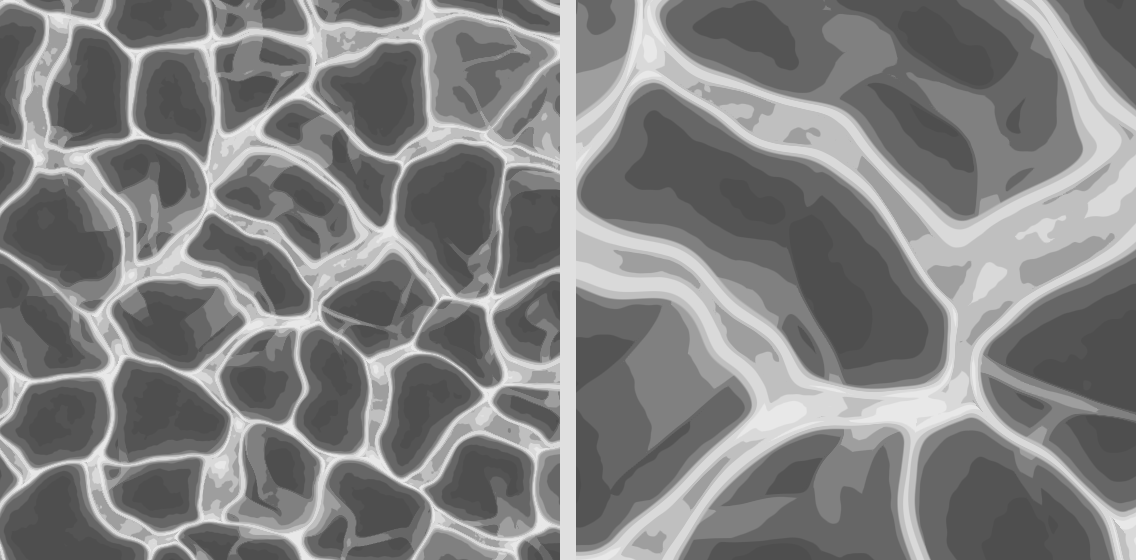
Left: the whole. Right: its middle third, enlarged.
This texture is drawn by a Shadertoy shader. Its source:

```glsl
// Grey sponge-like foam: bright curved ribbons around dark, flat-toned hollow cells.

const float CELLS_ACROSS = 5.4;
const float GREYS[8] = float[8](0.305, 0.33, 0.40, 0.50, 0.62, 0.75, 0.85, 0.91);

// gap: distance to the ribbon border (negative inside), node: closeness to a junction
struct Web { float gap; float node; float id; };

vec2 hash22(vec2 p) {
    vec3 q = fract(p.xyx * vec3(0.1031, 0.1030, 0.0973));
    q += dot(q, q.yzx + 33.33);
    return fract((q.xx + q.yz) * q.zy);
}

float gradientDot(vec2 corner, vec2 offset) {
    float angle = 6.2832 * hash22(corner + 57.0).x;
    return dot(vec2(cos(angle), sin(angle)), offset);
}

float gradientNoise(vec2 p) {
    vec2 i = floor(p), f = fract(p);
    vec2 u = f * f * f * (f * (f * 6.0 - 15.0) + 10.0);
    vec2 e = vec2(1.0, 0.0);
    float low = mix(gradientDot(i, f), gradientDot(i + e, f - e), u.x);
    float high = mix(gradientDot(i + e.yx, f - e.yx), gradientDot(i + 1.0, f - 1.0), u.x);
    return 1.4 * mix(low, high, u.y);
}

float fbm(vec2 p) {
    float sum = 0.0, amplitude = 0.55;
    for (int i = 0; i < 4; i++) {
        sum += amplitude * gradientNoise(p);
        p = mat2(1.6, 1.2, -1.2, 1.6) * p + 7.3;
        amplitude *= 0.5;
    }
    return sum;
}

vec2 warp(vec2 p, float frequency, float amount) {
    vec2 q = p * frequency;
    return p + amount * vec2(gradientNoise(q + 3.7), gradientNoise(q + 41.2));
}

vec2 seed(vec2 cell) {
    return cell + 0.06 + 0.88 * hash22(cell);
}

// Rounded cell network whose walls each have their own width
Web cellWeb(vec2 p, float thin, float wide, float rounding) {
    vec2 home = floor(p), nearest = home;
    vec3 ranked = vec3(9.0);
    for (int y = -2; y <= 2; y++)
    for (int x = -2; x <= 2; x++) {
        vec2 cell = home + vec2(x, y);
        float d = distance(p, seed(cell));
        if (d < ranked.x) { ranked = vec3(d, ranked.xy); nearest = cell; }
        else if (d < ranked.y) ranked = vec3(ranked.x, d, ranked.y);
        else ranked.z = min(ranked.z, d);
    }
    float node = 1.0 - smoothstep(0.0, 0.24, ranked.z - ranked.x);
    float swell = 1.0 + 0.55 * gradientNoise(p * 2.3 + 9.0);
    vec2 center = seed(nearest);
    float sum = 0.0;
    for (int y = -2; y <= 2; y++)
    for (int x = -2; x <= 2; x++) {
        if (x == 0 && y == 0) continue;
        vec2 cell = nearest + vec2(x, y);
        vec2 other = seed(cell);
        float edge = dot(0.5 * (center + other) - p, normalize(other - center));
        float pick = hash22(nearest + cell + 211.0).x;
        float width = swell * mix(thin, wide, pick * pick * pick) + 0.015 * node;
        sum += exp((width - edge) / rounding);
    }
    return Web(-rounding * log(sum), node, hash22(nearest + 91.0).y);
}

// Snap a tone to the grey steps with smoothed borders
float posterize(float tone) {
    float soft = clamp(0.7 * fwidth(tone), 0.0005, 0.02);
    float grey = GREYS[0];
    for (int i = 1; i < 8; i++) {
        float border = 0.5 * (GREYS[i - 1] + GREYS[i]);
        grey = mix(grey, GREYS[i], smoothstep(border - soft, border + soft, tone));
    }
    return grey;
}

// Hollow cells: dark cores, paler blotchy margins, some translucent films
float hollowTone(Web front, Web back, vec2 p) {
    float tone = 0.285 + 0.20 * exp(-max(front.gap, 0.0) / 0.11) + 0.07 * fbm(p * 2.6);
    float film = smoothstep(0.84, 0.86, front.id);
    tone += film * (0.13 + 0.10 * fbm(p * 1.8 + 20.0));
    float region = smoothstep(-0.15, 0.3, gradientNoise(p * 0.8 + 15.0));
    float strand = 1.0 - smoothstep(-0.01, 0.025, back.gap);
    return tone + region * strand * (0.15 + 0.12 * back.node);
}

// Ribbons: bright rims, greyer mottled cores, white junctions
float ribbonTone(Web front, vec2 p) {
    float depth = -front.gap;
    float rim = 0.73 + 0.13 * smoothstep(0.003, 0.025, depth);
    float core = 0.67 + 0.22 * fbm(p * 3.5 + 5.0);
    float tone = mix(rim, core, smoothstep(0.035, 0.06, depth));
    return tone + 0.20 * front.node * smoothstep(0.01, 0.06, depth);
}

void mainImage(out vec4 fragColor, in vec2 fragCoord) {
    vec2 p = fragCoord / iResolution.y * CELLS_ACROSS + 13.0;
    vec2 bent = warp(warp(p, 1.1, 0.22), 3.6, 0.035);
    Web front = cellWeb(bent, 0.022, 0.14, 0.035);
    Web back = cellWeb(warp(bent * 1.35 + 31.0, 1.4, 0.25), 0.03, 0.20, 0.04);

    float hollow = posterize(hollowTone(front, back, p));
    float ribbon = posterize(ribbonTone(front, p));
    float soft = clamp(fwidth(front.gap), 0.001, 0.03);
    float grey = mix(ribbon, hollow, smoothstep(-soft, soft, front.gap));
    fragColor = vec4(vec3(grey), 1.0);
}
```
